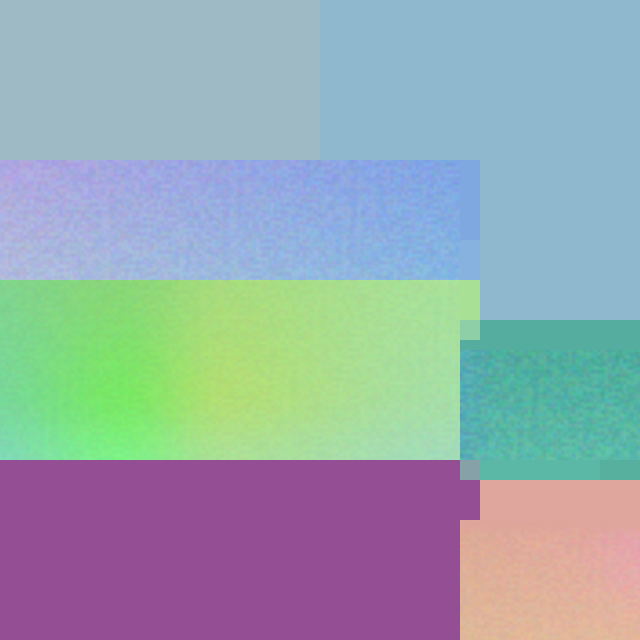
This background is drawn by a Shadertoy shader. Its source:

```glsl
const float GRID = 32.0;         // layout cells across the canvas
const float GRAIN_SCALE = 5.5;   // grain cells per layout cell

float hash(vec2 p) {
    return fract(sin(dot(p, vec2(127.1, 311.7))) * 43758.5453);
}

float valueNoise(vec2 p) {
    vec2 i = floor(p);
    vec2 f = fract(p);
    f = f * f * (3.0 - 2.0 * f);
    float low = mix(hash(i), hash(i + vec2(1, 0)), f.x);
    float high = mix(hash(i + vec2(0, 1)), hash(i + vec2(1, 1)), f.x);
    return mix(low, high, f.y);
}

// Independent grain per channel, centred on zero
vec3 colorGrain(vec2 p, float amount) {
    vec2 q = p * GRAIN_SCALE;
    vec3 n = vec3(valueNoise(q), valueNoise(q + 217.3), valueNoise(q + 431.9));
    return (n - 0.5) * amount;
}

// Coverage of an axis-aligned box with edges one pixel wide
float box(vec2 p, vec2 lo, vec2 hi, vec2 pixel) {
    vec2 d = min(p - lo, hi - p) / pixel;
    return clamp(0.5 + min(d.x, d.y), 0.0, 1.0);
}

vec3 fourCorners(vec2 uv, vec3 bl, vec3 br, vec3 tl, vec3 tr) {
    return mix(mix(bl, br, uv.x), mix(tl, tr, uv.x), uv.y);
}

// Four colour stops along a row
vec3 ramp(float x, vec3 a, vec3 b, vec3 c, vec3 d) {
    vec3 col = mix(a, b, smoothstep(-1.0, 6.5, x));
    col = mix(col, c, smoothstep(5.8, 11.5, x));
    return mix(col, d, smoothstep(10.0, 23.0, x));
}

vec3 blueBand(vec2 p) {
    vec2 uv = clamp((p - vec2(0, 18)) / vec2(24, 6), 0.0, 1.0);
    vec3 col = fourCorners(uv, vec3(0.69, 0.74, 0.86), vec3(0.51, 0.71, 0.88),
                               vec3(0.69, 0.65, 0.88), vec3(0.49, 0.64, 0.90));
    return col + colorGrain(p, 0.08);
}

vec3 greenBand(vec2 p) {
    vec3 top = ramp(p.x, vec3(0.50, 0.83, 0.56), vec3(0.54, 0.84, 0.47),
                         vec3(0.66, 0.86, 0.49), vec3(0.66, 0.88, 0.60));
    vec3 middle = ramp(p.x, vec3(0.47, 0.84, 0.61), vec3(0.47, 0.91, 0.39),
                            vec3(0.70, 0.87, 0.45), vec3(0.65, 0.87, 0.65));
    vec3 bottom = ramp(p.x, vec3(0.50, 0.85, 0.73), vec3(0.49, 0.95, 0.53),
                            vec3(0.67, 0.88, 0.59), vec3(0.64, 0.86, 0.73));
    vec3 col = mix(bottom, middle, smoothstep(8.5, 12.5, p.y));
    return mix(col, top, smoothstep(11.5, 18.5, p.y)) + colorGrain(p, 0.04);
}

vec3 tealPanel(vec2 p) {
    vec3 col = mix(vec3(0.36, 0.73, 0.66), vec3(0.31, 0.68, 0.62), smoothstep(8.0, 15.0, p.y));
    float blueSide = 1.0 - smoothstep(22.5, 25.5, p.x);
    col = mix(col, vec3(0.34, 0.66, 0.73), blueSide * 0.8);
    return col + colorGrain(p, 0.10);
}

vec3 salmonPanel(vec2 p) {
    vec2 uv = clamp((p - vec2(23, 0)) / vec2(9, 6), 0.0, 1.0);
    vec3 col = fourCorners(uv, vec3(0.87, 0.72, 0.60), vec3(0.89, 0.72, 0.61),
                               vec3(0.87, 0.66, 0.59), vec3(0.89, 0.65, 0.63));
    float pink = exp(-dot(p - vec2(32, 4), p - vec2(32, 4)) / 5.0);
    return col + pink * vec3(0.01, -0.02, 0.05) + colorGrain(p, 0.05);
}

void mainImage(out vec4 fragColor, in vec2 fragCoord) {
    vec2 pixel = GRID / iResolution.xy;
    vec2 p = fragCoord * pixel;

    // Sky blocks
    vec3 col = vec3(0.56, 0.72, 0.81);
    col = mix(col, vec3(0.62, 0.73, 0.77), box(p, vec2(0, 24), vec2(16, 32), pixel));

    // Blue band with a flat right end
    col = mix(col, blueBand(p), box(p, vec2(0, 18), vec2(24, 24), pixel));
    col = mix(col, vec3(0.50, 0.66, 0.88), box(p, vec2(23, 20), vec2(24, 24), pixel));
    col = mix(col, vec3(0.53, 0.70, 0.88), box(p, vec2(23, 18), vec2(24, 20), pixel));

    // Green band with a flat right end
    col = mix(col, greenBand(p), box(p, vec2(0, 9), vec2(24, 18), pixel));
    col = mix(col, vec3(0.66, 0.88, 0.59), box(p, vec2(23, 16), vec2(24, 18), pixel));

    // Salmon panel with a flat cap
    col = mix(col, salmonPanel(p), box(p, vec2(23, 0), vec2(32, 8), pixel));
    col = mix(col, vec3(0.87, 0.65, 0.61), 
              box(p, vec2(23, 5), vec2(32, 8), pixel) * smoothstep(5.0, 6.0, p.y));

    // Purple block with a small step
    float purple = max(box(p, vec2(0, 0), vec2(23, 9), pixel),
                       box(p, vec2(22, 6), vec2(24, 9), pixel));
    col = mix(col, vec3(0.58, 0.31, 0.58), purple);

    // Teal panel between flat strips
    col = mix(col, tealPanel(p), box(p, vec2(23, 8), vec2(32, 16), pixel));
    col = mix(col, vec3(0.33, 0.68, 0.62), box(p, vec2(23, 14.5), vec2(32, 16), pixel));
    col = mix(col, vec3(0.36, 0.72, 0.65), box(p, vec2(23, 8), vec2(32, 9), pixel));
    col = mix(col, vec3(0.34, 0.69, 0.62), box(p, vec2(30, 8), vec2(32, 9), pixel));

    // Blended corner cells
    col = mix(col, vec3(0.56, 0.81, 0.66), box(p, vec2(23, 15), vec2(24, 16), pixel));
    col = mix(col, vec3(0.53, 0.63, 0.66), box(p, vec2(23, 8), vec2(24, 9), pixel));

    fragColor = vec4(col, 1.0);
}
```
